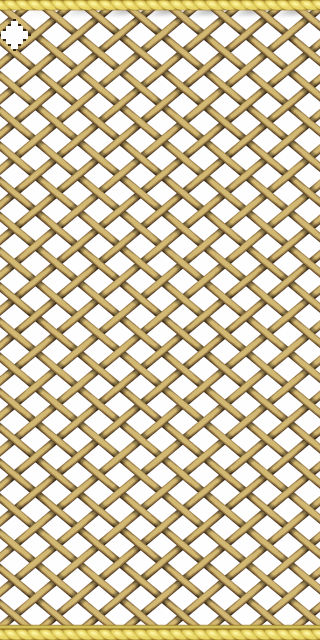
A Shadertoy shader for this pattern:

```glsl
const float PI = 3.14159265;
const vec2 PERIOD = vec2(0.1316, 0.110);   // lattice cell, canvas width = 1
const vec2 HOLE = vec2(0.045, 1.891);      // centre of the first opening
const float HALF_ROD = 0.142;              // half width in rod spacings
const float TOP_ROPE = 0.032;
const float LOW_ROPE = 0.034;
const float LEDGE = 0.013;
const float STRANDS = 27.0;
const float STEP = 0.0078;                 // stair size of the worn opening
const vec3 PAPER = vec3(0.995);
const vec3 BARK = vec3(0.30, 0.22, 0.13);
const vec3 CANE = vec3(0.61, 0.485, 0.27);
const vec3 STRAW = vec3(0.82, 0.72, 0.45);
const vec3 GOLD = vec3(0.91, 0.84, 0.40);
const vec3 GOLD_DARK = vec3(0.57, 0.44, 0.11);
const vec3 GOLD_LIGHT = vec3(1.0, 0.97, 0.66);

float hash(float n) {
    return fract(sin(n * 12.99) * 4375.85);
}

// Layered sines stretched along the rod
float grain(float along, float side, float seed) {
    float s = sin(along * 9.0 + seed * 4.1 + side * 2.0);
    s += 0.6 * sin(along * 23.0 - side * 5.0 + seed * 7.3);
    s += 0.4 * sin(along * 51.0 + side * 9.0 + seed);
    return s * 0.5;
}

// Rod colour and coverage; over is +1 if it rides over even crossings
vec4 rod(float across, float along, float up, float over, float aa) {
    float id = floor(across + 0.5);
    float side = (across - id) * up / HALF_ROD;
    float lift = over * cos(PI * (along + id));
    float lit = 1.0 - pow(abs(side - 0.15), 1.7);
    lit += 0.13 * lift + 0.07 * grain(along, side, id);
    lit += 0.10 * (hash(id + over * 17.0) - 0.5);
    vec3 col = mix(BARK, CANE, smoothstep(-0.15, 0.45, lit));
    col = mix(col, STRAW, smoothstep(0.40, 0.90, lit));
    // contact shade where the rod dives under its neighbour
    col *= 1.0 - 0.42 * smoothstep(0.45, 0.95, -lift);
    float cover = 1.0 - smoothstep(-aa, aa, abs(across - id) - HALF_ROD);
    return vec4(col, cover);
}

vec3 lattice(vec2 p, vec3 ground, float px) {
    vec2 cell = (p - HOLE) / PERIOD;
    vec2 ab = vec2(cell.x + cell.y, cell.x - cell.y) + 0.5;
    float aa = 0.7 * px * length(PERIOD) / (PERIOD.x * PERIOD.y);
    vec4 rising = rod(ab.y, ab.x, -1.0, 1.0, aa);
    vec4 falling = rod(ab.x, ab.y, 1.0, -1.0, aa);
    vec2 knot = floor(ab + 0.5);
    bool risingOver = mod(knot.x + knot.y, 2.0) < 0.5;
    vec4 upper = risingOver ? rising : falling;
    vec4 lower = risingOver ? falling : rising;
    vec3 col = mix(ground, lower.rgb, lower.a);
    return mix(col, upper.rgb, upper.a);
}

// Twisted cord; v runs from 0 at its lower edge to 1 at its upper edge
vec3 rope(float x, float v) {
    float bulge = sqrt(max(0.0, 1.0 - pow(2.0 * v - 1.0, 2.0)));
    float twist = fract(x * STRANDS + v * 0.75 + 0.15 * sin(v * PI));
    float strand = sin(PI * twist);
    float lit = bulge * (0.45 + 0.55 * strand);
    vec3 col = mix(GOLD_DARK, GOLD, smoothstep(0.1, 0.65, lit));
    return mix(col, GOLD_LIGHT, smoothstep(0.65, 1.0, lit) * smoothstep(0.2, 0.7, v));
}

// One worn opening with a stepped, dotted rim
vec3 wornOpening(vec3 col, vec2 p) {
    vec2 stair = floor((p - HOLE) / STEP + 0.5);
    float ring = abs(stair.x) + abs(stair.y);
    float dots = mod(stair.x, 2.0);
    if (ring < 5.5) col = PAPER;
    else if (ring < 6.5) col = mix(BARK * 0.6, PAPER, dots);
    return col;
}

void mainImage(out vec4 fragColor, in vec2 fragCoord) {
    float px = 2.0 / iResolution.y;
    vec2 p = fragCoord * px;
    float fromTop = 2.0 - p.y;

    // soft shade below the upper cord, patchy from left to right
    float patches = 0.5 + 0.5 * sin(p.x * 47.0 + fromTop * 60.0);
    float shade = patches * smoothstep(0.06, TOP_ROPE, fromTop) * smoothstep(0.0, 0.5, p.x);
    vec3 col = lattice(p, PAPER * (1.0 - 0.25 * shade), px);
    col = wornOpening(col, p);

    // ledge and cords
    float ledge = (p.y - LOW_ROPE) / LEDGE;
    vec3 ledgeColor = mix(GOLD_DARK, GOLD * 0.92, sin(PI * clamp(ledge, 0.0, 1.0)));
    col = mix(ledgeColor, col, smoothstep(-px, px, p.y - LOW_ROPE - LEDGE));
    col = mix(rope(p.x, p.y / LOW_ROPE), col, smoothstep(-px, px, p.y - LOW_ROPE));
    vec3 topCord = rope(p.x, 1.0 - fromTop / TOP_ROPE);
    col = mix(topCord, col, smoothstep(-px, px, fromTop - TOP_ROPE));
    fragColor = vec4(col, 1.0);
}
```
